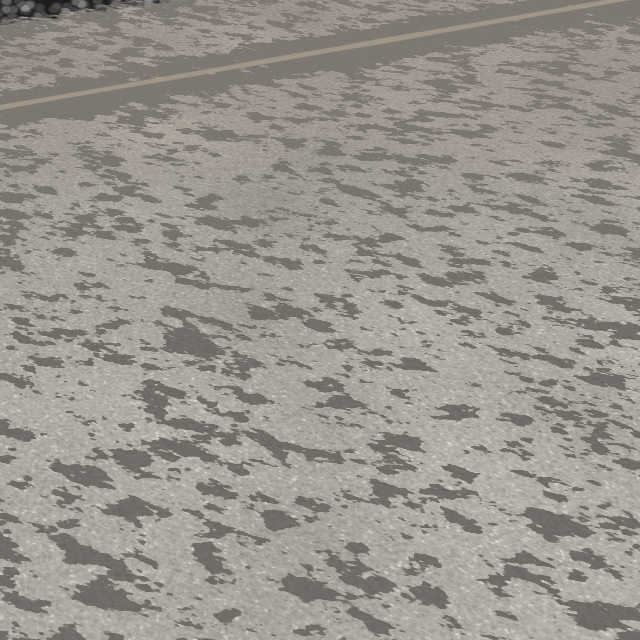
Reproduce this texture procedurally as a Shadertoy shader.

```glsl
#define HORIZON 1.75
#define PATCH_SCALE vec2(25.0, 100.0)
#define SLANT 0.14
#define THRESHOLD 0.34
#define GRAIN 0.058
#define LIGHT_NEAR vec3(0.685, 0.670, 0.635)
#define LIGHT_FAR vec3(0.615, 0.592, 0.560)
#define DARK_NEAR vec3(0.435, 0.425, 0.405)
#define DARK_FAR vec3(0.490, 0.470, 0.448)
#define PAINT vec3(0.665, 0.620, 0.550)

vec3 hash3(vec2 p) {
    vec3 h = fract(p.xyx * vec3(0.1031, 0.1030, 0.0973));
    h += dot(h, h.yxz + 33.33);
    return fract((h.xxy + h.yzz) * h.zyx);
}

// Cellular noise: x = sum of signed soft dots, y = nearest distance, z = cell id
vec3 cells(vec2 p) {
    vec2 base = floor(p);
    vec3 result = vec3(0.0, 9.0, 0.0);
    for (int j = -1; j <= 1; j++) {
        for (int i = -1; i <= 1; i++) {
            vec2 cell = base + vec2(i, j);
            vec3 h = hash3(cell);
            vec2 toDot = cell + h.xy - p;
            float d2 = dot(toDot, toDot);
            float falloff = max(1.0 - d2, 0.0);
            result.x += (2.0 * h.z - 1.0) * falloff * falloff * falloff;
            if (d2 < result.y) result.yz = vec2(d2, h.z);
        }
    }
    result.y = sqrt(result.y);
    return result;
}

float patchField(vec2 p) {
    float sum = 0.0, amplitude = 1.0;
    for (int k = 0; k < 4; k++) {
        sum += amplitude * cells(p).x;
        p = p * 2.03 + vec2(17.3, 41.7);
        amplitude *= 0.64;
    }
    return sum;
}

void mainImage(out vec4 fragColor, in vec2 fragCoord) {
    vec2 uv = fragCoord / iResolution.xy;
    float texel = 1.0 / iResolution.y;

    // Ground plane in perspective, sheared along the streaks
    float depth = 1.0 / (HORIZON - uv.y);
    vec2 ground = vec2((uv.x - 0.5) * depth, depth);
    ground.y += SLANT * ground.x;
    vec2 p = ground * PATCH_SCALE + vec2(60.0, 7.0);
    float far = smoothstep(0.35, 0.95, uv.y);

    // Bare strips beside the painted line and on the far verge
    float field = patchField(p);
    float fromLine = uv.y - 0.832 - 0.174 * uv.x;
    float strip = smoothstep(-0.042, -0.018, fromLine)
                * (1.0 - smoothstep(0.008, 0.035, fromLine));
    float verge = smoothstep(0.07, 0.15, fromLine);
    float wornSeam = smoothstep(0.41, 0.46, uv.x) * (1.0 - smoothstep(0.475, 0.482, uv.x))
                   * (1.0 - smoothstep(0.55, 0.75, uv.y));
    field += 1.5 * strip + 1.1 * verge + 0.14 * far - 0.25 * wornSeam;

    float softness = mix(0.10, 0.24, far);
    float dark = smoothstep(-softness, softness, field - THRESHOLD);

    // Fine gravel over broad tonal drift
    float grain = cells(p * vec2(9.0, 6.0)).x + 0.7 * cells(p * vec2(17.0, 11.0)).x;
    float drift = cells(ground * vec2(7.0, 14.0)).x;
    vec3 pale = mix(LIGHT_NEAR, LIGHT_FAR, far) * (1.0 + 0.04 * drift);
    vec3 bare = mix(DARK_NEAR, DARK_FAR, far);
    vec3 color = mix(pale, bare, dark);
    color += GRAIN * grain * mix(1.0, 0.35, dark) * mix(1.0, 0.6, far);
    float glint = smoothstep(0.75, 1.1, grain) * (1.0 - dark) * (1.0 - far);
    color += 0.05 * glint;

    // Painted line
    float lineWidth = 0.0035 + 0.0008 * drift;
    float paint = 1.0 - smoothstep(lineWidth - texel, lineWidth + texel, abs(fromLine));
    color = mix(color, PAINT, 0.8 * paint);

    // Loose stones in the far corner
    vec3 stone = cells(uv * vec2(65.0, 85.0));
    float rubble = smoothstep(0.0, 0.012, uv.y - 0.967 - 0.14 * uv.x + 0.01 * field);
    vec3 stoneColor = vec3(0.25, 0.245, 0.25) + 0.32 * stone.z * stone.z;
    stoneColor *= 1.0 - 0.6 * smoothstep(0.3, 0.75, stone.y);
    color = mix(color, stoneColor, rubble);

    fragColor = vec4(clamp(color, 0.0, 1.0), 1.0);
}
```
